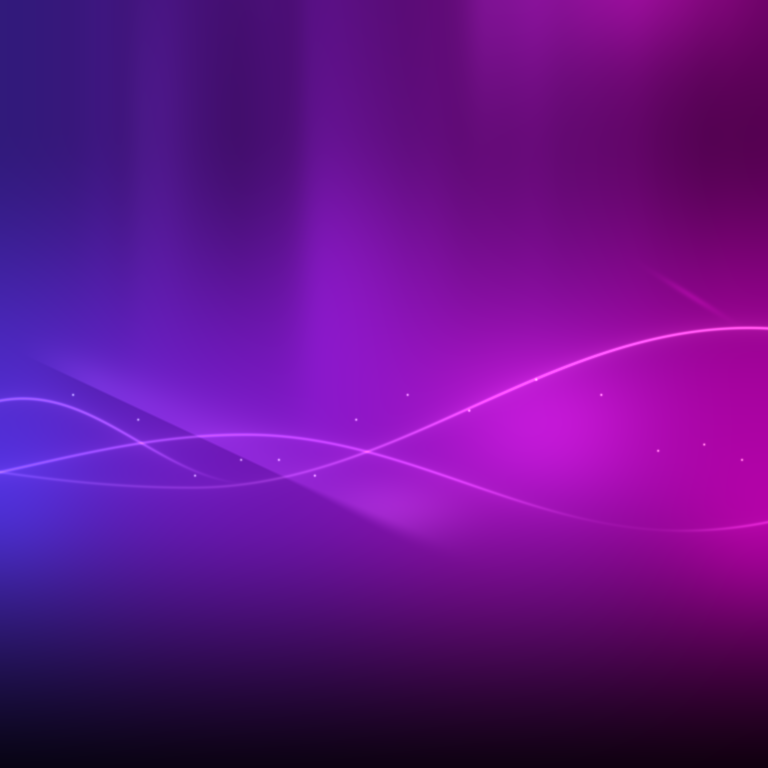
Write a Shadertoy shader that draws this background.

```glsl
// Violet to magenta glow with soft light shafts, flowing light threads and sparks.

const float PI = 3.14159265;

// Horizontal colour ramp
const vec3 BLUE    = vec3(0.31, 0.17, 0.80);
const vec3 VIOLET  = vec3(0.46, 0.10, 0.77);
const vec3 ORCHID  = vec3(0.61, 0.06, 0.72);
const vec3 MAGENTA = vec3(0.66, 0.01, 0.63);

// Vertical brightness
const float FLOOR_LIGHT = 0.03;
const float UPPER_LIGHT = 0.62;

// Slanted shaft: start of its sharp lower edge, and slope
const vec2  SHAFT_START = vec2(0.04, 0.534);
const float SHAFT_SLOPE = -0.470;
const vec3  SHAFT_COLOR = vec3(0.19, 0.12, 0.18);

// Threads and sparks
const float THREAD_WIDTH = 0.0021;
const float HALO_WIDTH   = 0.011;
const vec3  THREAD_PINK   = vec3(0.38, 0.27, 0.32);
const vec3  THREAD_VIOLET = vec3(0.20, 0.13, 0.19);
const int   SPARK_COUNT  = 15;
const float SPARK_RADIUS = 0.0017;
const vec3  SPARK_COLOR  = vec3(0.34, 0.42, 0.25);

float hash(float n) { return fract(sin(n * 91.37) * 4375.85); }

// Smooth one-dimensional noise from -1 to 1
float noise(float x) {
    float cell = floor(x);
    return 2.0 * mix(hash(cell), hash(cell + 1.0), smoothstep(0.0, 1.0, x - cell)) - 1.0;
}

// Soft elliptical glow
float glow(vec2 p, vec2 center, vec2 radius) {
    vec2 q = (p - center) / radius;
    return exp(-dot(q, q));
}

// Hanging light with a crisper left side and a long fade to the right
float curtain(vec2 p, vec2 center, float left, float right, float height) {
    return glow(p, center, vec2(p.x < center.x ? left : right, height));
}

// Half-cosine wave around one extremum, with its own rise on each side
float wave(float x, vec2 extremum, float halfPeriod, vec2 rise) {
    float amplitude = x < extremum.x ? rise.x : rise.y;
    return extremum.y + amplitude * (1.0 - cos(PI * (x - extremum.x) / halfPeriod));
}

// Bright core and faint halo along a wave
float thread(vec2 p, vec2 extremum, float halfPeriod, vec2 rise) {
    float y = wave(p.x, extremum, halfPeriod, rise);
    float slope = (wave(p.x + 0.002, extremum, halfPeriod, rise) - y) / 0.002;
    float d = abs(p.y - y) / sqrt(1.0 + slope * slope);
    float width = max(THREAD_WIDTH, 0.8 / iResolution.y);
    return exp(-d * d / (width * width)) + 0.22 * exp(-d / HALO_WIDTH);
}

vec3 backdrop(vec2 p) {
    vec3 c = mix(BLUE, VIOLET, smoothstep(-0.05, 0.33, p.x));
    c = mix(c, ORCHID, smoothstep(0.25, 0.70, p.x));
    c = mix(c, MAGENTA, smoothstep(0.65, 1.0, p.x));
    c *= mix(FLOOR_LIGHT, 1.0, smoothstep(-0.08, 0.42, p.y));
    c *= mix(1.0, UPPER_LIGHT, smoothstep(0.44, 0.84, p.y));

    // Broad pools of light
    c += vec3(0.15, 0.04, 0.13) * glow(p, vec2(0.71, 0.45), vec2(0.13, 0.10));
    c += vec3(0.20, 0.03, 0.18) * glow(p, vec2(0.84, 1.03), vec2(0.13, 0.11));
    c += vec3(0.01, 0.03, 0.09) * glow(p, vec2(0.0, 0.34), vec2(0.11, 0.10));
    c += vec3(0.10, 0.00, 0.08) * glow(p, vec2(1.0, 0.29), vec2(0.11, 0.10));

    // Vertical curtains, darker folds and fine streaks
    c += vec3(0.10, 0.02, 0.13) * curtain(p, vec2(0.425, 0.67), 0.045, 0.13, 0.18);
    c += vec3(0.04, 0.01, 0.06) * curtain(p, vec2(0.410, 0.95), 0.022, 0.09, 0.28);
    c += vec3(0.11, 0.03, 0.12) * curtain(p, vec2(0.635, 1.02), 0.035, 0.14, 0.16);
    c += vec3(0.04, 0.02, 0.06) * curtain(p, vec2(0.190, 0.82), 0.025, 0.07, 0.22);
    c *= 1.0 - 0.10 * glow(p, vec2(0.31, 0.84), vec2(0.08, 0.22));
    c *= 1.0 - 0.20 * glow(p, vec2(0.97, 0.82), vec2(0.13, 0.15));
    c *= 1.0 + 0.025 * noise(p.x * 23.0) * smoothstep(0.50, 0.80, p.y);
    return c;
}

// Light above a crisp diagonal edge, with shade beneath it
vec3 addShaft(vec3 c, vec2 p) {
    float along = p.x - SHAFT_START.x;
    float above = (p.y - SHAFT_START.y - SHAFT_SLOPE * along) / length(vec2(1.0, SHAFT_SLOPE));
    float softness = 0.002 + 0.012 * smoothstep(0.30, 0.52, along);
    float side = smoothstep(-softness, softness, above);
    float reach = smoothstep(-0.02, 0.10, along) * (1.0 - smoothstep(0.26, 0.52, along));
    float thickness = 0.025 + 0.10 * max(along, 0.0);
    float beam = side * reach * exp(-pow(max(above, 0.0) / thickness, 2.0));
    float shade = (1.0 - side) * reach * exp(min(above, 0.0) / 0.06);
    c += SHAFT_COLOR * beam * 0.48;
    c += SHAFT_COLOR * side * 0.65 * glow(p, vec2(0.51, 0.335), vec2(0.09, 0.045));
    return c * (1.0 - 0.07 * shade);
}

void mainImage(out vec4 fragColor, in vec2 fragCoord) {
    vec2 p = fragCoord / iResolution.xy;
    vec3 color = addShaft(backdrop(p), p);

    // Three flowing threads
    float rising = thread(p, vec2(0.25, 0.365), 0.725, vec2(0.038, 0.104));
    float falling = thread(p, vec2(0.32, 0.434), 0.57, vec2(-0.041, -0.0625));
    float curl = thread(p, vec2(0.03, 0.481), 0.30, vec2(-0.0555));
    color += THREAD_PINK * rising * mix(0.25, 1.0, smoothstep(0.25, 0.90, p.x));
    float fallingLight = 1.0 - 0.85 * smoothstep(0.55, 0.80, p.x) + 0.6 * smoothstep(0.85, 1.0, p.x);
    color += THREAD_VIOLET * falling * fallingLight;
    color += THREAD_VIOLET * curl * 1.2 * (1.0 - smoothstep(0.12, 0.33, p.x));

    // Faint slanted streak at the right
    float streak = p.y - 0.648 + 0.62 * (p.x - 0.846);
    color += vec3(0.11, 0.02, 0.09) * exp(-pow(streak / 0.005, 2.0)) * glow(p, vec2(0.90, 0.615), vec2(0.045));

    // Sparks spaced unevenly along two overlaid waves
    float radius = max(SPARK_RADIUS, 0.8 / iResolution.y);
    for (int i = 0; i < SPARK_COUNT; i++) {
        float n = float(i);
        float x = 0.09 + 0.067 * n + 0.03 * cos(2.0 * PI * (n - 2.0) / 9.0);
        float y = 0.44 + 0.055 * cos(0.2 * PI * (n - 8.5)) - 0.027 * cos(2.0 * PI * (n - 2.0) / 3.0);
        color += SPARK_COLOR * glow(p, vec2(x, y), vec2(radius));
    }
    fragColor = vec4(clamp(color, 0.0, 1.0), 1.0);
}
```
